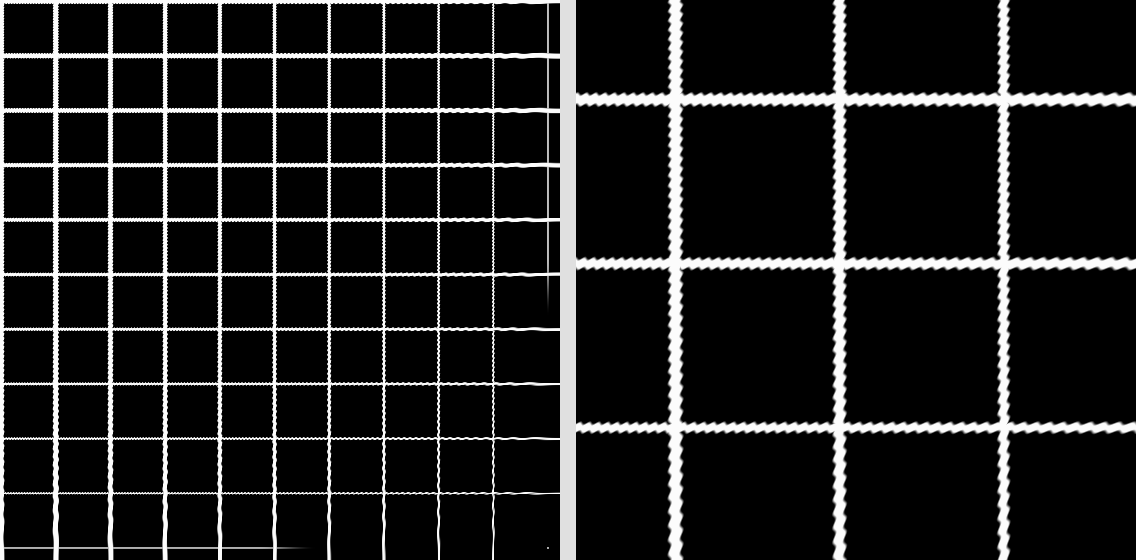
Left: the whole. Right: its middle third, enlarged.
Write a three.js fragment shader that draws this pattern.

```glsl
// White square grid on black: lines thin out from the upper left corner to the lower right.
// Each line is a distance band whose edges carry slanted teeth that stretch along its run;
// the last line each way is smooth, fades out halfway, and leaves a dot at the far crossing.
varying vec2 vUv;

const float PITCH = 0.09766;      // spacing of the lines
const float ORIGIN = 0.00195;     // centre of the first line
const float LAST = 10.0;          // index of the fading line
const float TAU = 6.28318;

float hash(float n) {
  return fract(sin(n * 127.1) * 43758.5453);
}

// Coverage of a band of the given half width at signed distance d
float band(float d, float halfWidth, float soft) {
  return 1.0 - smoothstep(-soft, soft, abs(d) - halfWidth);
}

// Tooth wave: fine at the start of a line, long slanted strands at its end
float teeth(float along, float slant, float seed) {
  float cycles = 205.0 * (along - along * along * along / 3.0);
  return sin(TAU * (cycles + hash(seed)) + slant);
}

// One family of parallel lines, measured across and along them
float gridLines(float across, float along, float weight, float seed, float soft) {
  float index = clamp(floor((across - ORIGIN) / PITCH + 0.5), 0.0, LAST);
  float centre = ORIGIN + index * PITCH;
  float d = across - centre;
  float halfWidth = weight * (0.0049 - 0.0038 * centre);
  float isLast = step(LAST - 0.5, index);

  float slant = 1.8 * clamp(d / halfWidth, -1.5, 1.5);
  float depth = mix(0.0006, 0.0009, along) * (1.0 - isLast);
  float edge = halfWidth + depth * teeth(along, slant, index + seed);

  float fade = 1.0 - isLast * smoothstep(0.46, 0.565, along);
  return band(d, edge, soft) * fade;
}

void main() {
  vec2 p = vec2(vUv.x, 1.0 - vUv.y);   // measured from the upper left
  float soft = max(0.001, 0.5 * fwidth(vUv.x));

  float vertical = gridLines(p.x, p.y, 1.04, 3.0, soft);
  float horizontal = gridLines(p.y, p.x, 0.96, 29.0, soft);
  float light = max(vertical, horizontal);

  // Dot where the two faded lines would cross
  float farCrossing = ORIGIN + LAST * PITCH;
  light = max(light, band(length(p - farCrossing), 0.0015, soft));

  gl_FragColor = vec4(vec3(0.99 * light), 1.0);
}
```
